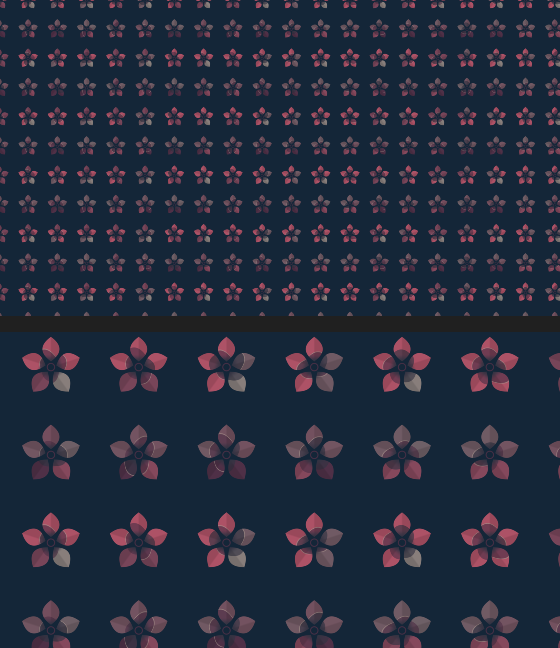
Top, the full canvas; bottom, a detail of the centre.
This pattern is drawn by a Shadertoy shader. Its source:

```glsl
// Rows of small five-petalled flowers in rose, plum and grey on deep navy.

const float TAU = 6.2831853;
const float ROWS = 10.8;                  // repeats down the canvas
const vec2 FIRST_CENTRE = vec2(0.96, 0.8); // in repeats, from the lower left
const float PETALS = 5.0;
const float PETAL_START = 0.065;          // radii in repeats
const float PETAL_END = 0.345;
const float PETAL_HALF_WIDTH = 0.097;
const float VEIN_WIDTH = 0.008;
const float RING_RADIUS = 0.042;
const float RING_WIDTH = 0.012;

const vec3 NAVY = vec3(0.08, 0.15, 0.22);
const vec3 SLATE = vec3(0.20, 0.20, 0.26);
const vec3 PLUM = vec3(0.31, 0.19, 0.28);
const vec3 MAUVE = vec3(0.47, 0.27, 0.35);
const vec3 ROSE = vec3(0.68, 0.32, 0.40);
const vec3 GREY = vec3(0.42, 0.41, 0.42);
const vec3 CREAM = vec3(0.70, 0.62, 0.58);

float hash(vec2 p) {
    return fract(sin(dot(p, vec2(127.1, 311.7))) * 43758.5453);
}

float cover(float d, float px) {
    return 1.0 - smoothstep(-0.5 * px, 0.5 * px, d);
}

// Leaf outline: pointed at both ends, q.y runs along the petal
float petalDistance(vec2 q) {
    float t = (q.y - PETAL_START) / (PETAL_END - PETAL_START);
    float halfWidth = PETAL_HALF_WIDTH * 4.0 * t * (1.0 - t);
    float slope = 4.0 * PETAL_HALF_WIDTH * (1.0 - 2.0 * t) / (PETAL_END - PETAL_START);
    return (abs(q.x) - halfWidth) / sqrt(1.0 + slope * slope);
}

// Outer tone, chosen by row kind, column and petal
vec3 petalTone(float column, float dullRow, float petal, float pick) {
    if (dullRow > 0.5) {
        vec3 low = pick < 0.5 ? PLUM : mix(MAUVE, ROSE, 0.25);
        vec3 high = mix(MAUVE, GREY, 0.2 + 0.6 * pick);
        return abs(petal) > 1.5 ? low : high;
    }
    bool greyPetal = petal > 1.5 && mod(column, 2.0) < 0.5;
    if (greyPetal) return mix(GREY, CREAM, 0.4);
    if (pick < 0.2) return mix(MAUVE, GREY, 0.6);
    return pick < 0.4 ? MAUVE : ROSE;
}

// Two tones parted by a bent seam, with a pale vein along it
vec3 petalColour(vec2 q, float column, float dullRow, float petal, float px) {
    vec2 seed = vec2(column + 31.0 * dullRow, petal + 7.0);
    float pick = hash(seed);
    float tilt = 1.6 * (hash(seed + 11.3) - 0.5);
    float middle = mix(0.13, 0.23, hash(seed + 23.7));
    float seam = (q.y - middle - tilt * q.x + 5.0 * q.x * q.x) / sqrt(1.0 + tilt * tilt);

    vec3 outer = petalTone(column, dullRow, petal, pick);
    vec3 inner = mix(outer, hash(seed + 5.1) < 0.35 ? SLATE : PLUM, 0.65);
    vec3 col = mix(outer, inner, cover(seam, px));
    float vein = cover(abs(seam) - 0.5 * VEIN_WIDTH, px);
    col = mix(col, CREAM, vein * 0.6 * step(0.4, hash(seed + 41.9)));

    // Shade one flank and the base
    col *= 1.0 - 0.12 * smoothstep(-px, px, q.x);
    return mix(SLATE, col, smoothstep(PETAL_START, 0.15, q.y));
}

void mainImage(out vec4 fragColor, in vec2 fragCoord) {
    float px = ROWS / iResolution.y;
    vec2 grid = fragCoord * px - FIRST_CENTRE + 0.5;
    vec2 cell = floor(grid);
    vec2 p = grid - cell - 0.5;
    float dullRow = mod(cell.y, 2.0);

    // Fold into the nearest petal, counted clockwise from the top
    float sector = TAU / PETALS;
    float angle = atan(p.x, p.y);
    float petal = floor(angle / sector + 0.5);
    float local = angle - petal * sector;
    float radius = length(p);
    vec2 q = radius * vec2(sin(local), cos(local));

    vec3 col = NAVY;
    vec3 paint = petalColour(q, cell.x, dullRow, petal, px);
    col = mix(col, paint, cover(petalDistance(q), px));

    // Small ring at the heart
    float ring = abs(radius - RING_RADIUS) - 0.5 * RING_WIDTH;
    col = mix(col, PLUM, 0.8 * cover(ring, px));

    fragColor = vec4(col, 1.0);
}
```
